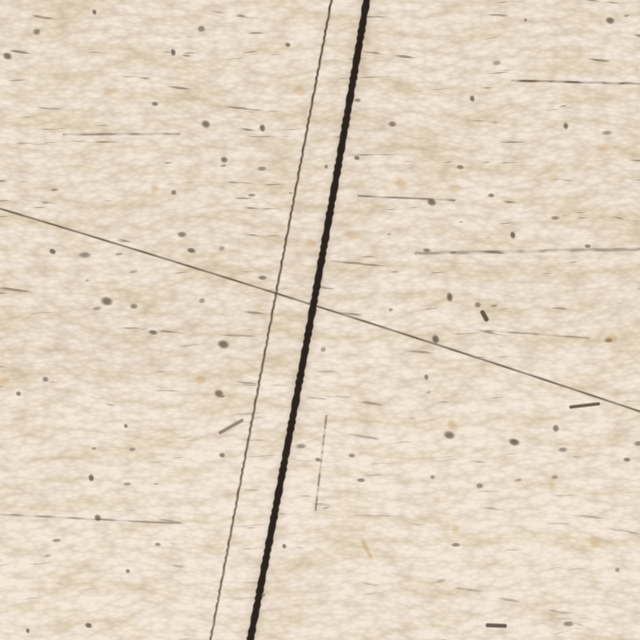
This texture is drawn by a WebGL 1 fragment shader. Its source:

```glsl
precision highp float;
// Aged cream paper crossed by a heavy ink rule, a thin companion rule and a
// shallow hairline. Stretched cellular noise and layered sines form the fibrous
// ground; hashed grids scatter specks and fibres, and strokes add longer flaws.

uniform vec2 u_resolution;

#define PAPER_LIGHT vec3(0.95, 0.895, 0.835)
#define PAPER_DARK vec3(0.79, 0.725, 0.635)
#define INK vec3(0.15, 0.115, 0.10)
#define SPECK vec3(0.31, 0.255, 0.21)
#define OCHRE vec3(0.76, 0.61, 0.40)
#define GRAIN 1.5
#define SOFT 0.0019
#define HEAVY_WIDTH 0.0052
#define THIN_WIDTH 0.0016
#define SPECK_DENSITY 0.13
#define FIBRE_DENSITY 0.30

vec2 hash2(vec2 p) {
  vec2 q = vec2(dot(p, vec2(127.1, 311.7)), dot(p, vec2(269.5, 183.3)));
  return fract(sin(q) * 43758.5);
}

// Distance to the nearest jittered cell point
float cellular(vec2 p) {
  vec2 cell = floor(p), f = fract(p);
  float nearest = 2.0;
  for (int j = -1; j <= 1; j++) {
    for (int i = -1; i <= 1; i++) {
      vec2 o = vec2(float(i), float(j));
      vec2 d = o + hash2(cell + o) - f;
      nearest = min(nearest, dot(d, d));
    }
  }
  return sqrt(nearest);
}

// Coverage of a band from its centre distance and half width
float band(float d, float width) {
  float soft = max(SOFT, 0.8 / u_resolution.y);
  return 1.0 - smoothstep(width - soft, width + soft, abs(d));
}

float stroke(vec2 p, vec2 a, vec2 b, float width) {
  vec2 ab = b - a;
  float along = clamp(dot(p - a, ab) / dot(ab, ab), 0.0, 1.0);
  return band(length(p - a - ab * along), width);
}

// One short, tilted mark per chosen grid cell
float scatter(vec2 p, vec2 grid, float density, vec2 size, float seed) {
  vec2 g = p * grid + seed * vec2(0.37, 0.61);
  vec2 cell = floor(g);
  vec2 place = hash2(cell + seed), form = hash2(cell + seed + 41.0);
  vec2 d = (fract(g) - 0.3 - 0.4 * place) / grid;
  d.y += d.x * (form.x - 0.5) * 0.35;
  vec2 r = size * (vec2(0.45) + 0.7 * form.yx);
  float shape = 1.0 - smoothstep(0.35, 1.2, length(d / r));
  float chosen = step(hash2(cell + seed + 83.0).x, density);
  return shape * chosen * mix(0.35, 1.0, form.x);
}

void main() {
  vec2 p = gl_FragCoord.xy / u_resolution;

  // Fibrous ground
  vec2 q = p + 0.004 * vec2(sin(p.y * 31.0), sin(p.x * 19.0 + p.y * 8.0));
  float coarse = cellular(q * vec2(9.0, 38.0));
  float middle = cellular(q * vec2(30.0, 78.0) + 7.0);
  float fine = cellular(q * vec2(75.0, 160.0) + 19.0);
  float grain = 0.32 * coarse + 0.38 * middle + 0.30 * fine;
  float clouds = sin(p.x * 7.0 + 2.0 * sin(p.y * 9.0)) * sin(p.y * 17.0 + sin(p.x * 5.0));
  vec2 stain = (p - vec2(0.25, 0.45)) * vec2(4.0, 12.0);
  float tone = 0.77 - 0.13 * smoothstep(0.25, 0.65, p.y) + 0.05 * clouds;
  tone += (0.47 - grain) * GRAIN - 0.12 * exp(-dot(stain, stain));
  vec3 color = mix(PAPER_DARK, PAPER_LIGHT, clamp(tone, 0.0, 1.08));
  color.b -= 0.018 * smoothstep(0.3, 0.8, coarse);

  // Scattered fibres, specks and ochre flecks
  float fibres = 0.0, specks = 0.0;
  for (int i = 0; i < 3; i++) {
    float k = float(i);
    vec2 fibreGrid = vec2(6.0 + 2.0 * k, 25.0 + 5.0 * k);
    vec2 speckGrid = vec2(11.0 + 4.0 * k, 14.0 + 4.0 * k);
    vec2 speckSize = vec2(0.0095 - 0.0013 * k, 0.0068 - 0.0013 * k);
    fibres = max(fibres, scatter(p, fibreGrid, FIBRE_DENSITY, vec2(0.044 - 0.01 * k, 0.0024), 11.0 + 17.0 * k));
    specks = max(specks, scatter(p, speckGrid, SPECK_DENSITY, speckSize, 5.0 + 23.0 * k));
  }
  float broken = smoothstep(0.2, 0.6, middle);
  fibres *= broken * mix(0.26, 0.5, smoothstep(0.2, 0.7, p.y));
  float flecks = scatter(p, vec2(13.0), 0.12, vec2(0.013, 0.009), 71.0);
  flecks = max(flecks, stroke(p, vec2(0.567, 0.153), vec2(0.579, 0.131), 0.003));
  color = mix(color, OCHRE, 0.4 * flecks);
  color = mix(color, SPECK, max(fibres, specks * 0.72));

  // Long faint scratches, broken by the grain
  float scratch = 0.85 * stroke(p, vec2(0.80, 0.874), vec2(1.01, 0.869), 0.0015);
  scratch = max(scratch, 0.5 * stroke(p, vec2(0.10, 0.790), vec2(0.28, 0.791), 0.0016));
  scratch = max(scratch, 0.6 * stroke(p, vec2(0.56, 0.694), vec2(0.71, 0.687), 0.0012));
  scratch = max(scratch, 0.35 * stroke(p, vec2(0.65, 0.604), vec2(1.01, 0.611), 0.0025));
  scratch = max(scratch, 0.45 * stroke(p, vec2(0.75, 0.484), vec2(0.92, 0.472), 0.0012));
  scratch = max(scratch, 0.5 * stroke(p, vec2(-0.01, 0.197), vec2(0.28, 0.182), 0.0012));
  scratch = max(scratch, 0.55 * stroke(p, vec2(0.51, 0.35), vec2(0.493, 0.203), 0.0014));
  color = mix(color, SPECK, scratch * mix(0.35, 1.0, broken));

  // Dense little flaws
  float flaw = 0.65 * stroke(p, vec2(0.344, 0.324), vec2(0.378, 0.343), 0.0026);
  flaw = max(flaw, stroke(p, vec2(0.892, 0.364), vec2(0.935, 0.369), 0.0024));
  flaw = max(flaw, stroke(p, vec2(0.762, 0.023), vec2(0.789, 0.022), 0.003));
  flaw = max(flaw, stroke(p, vec2(0.754, 0.512), vec2(0.760, 0.501), 0.0034));
  color = mix(color, SPECK, flaw * 0.85);

  // Ruled lines with rough, slightly bowed edges
  float rough = sin(p.y * 410.0 + 2.0 * sin(p.y * 93.0)) + 0.6 * sin(p.y * 173.0);
  float hair = (p.y - 0.674 + 0.317 * p.x - 0.018 * p.x * (1.0 - p.x)) * 0.953;
  float thin = (p.x - 0.329 - 0.189 * p.y) * 0.983 + 0.0004 * rough;
  float heavy = (p.x - 0.391 - 0.182 * p.y - 0.014 * p.y * (1.0 - p.y)) * 0.983;
  color = mix(color, SPECK, band(hair, 0.0013) * (0.72 + 0.12 * sin(p.x * 90.0)));
  color = mix(color, SPECK, band(thin, THIN_WIDTH) * (0.7 + 0.18 * p.y + 0.06 * rough));
  color = mix(color, INK, 0.10 * exp(-heavy * heavy * 9000.0));
  color = mix(color, INK, 0.96 * band(heavy, HEAVY_WIDTH + 0.0005 * rough));
  gl_FragColor = vec4(color, 1.0);
}
```
